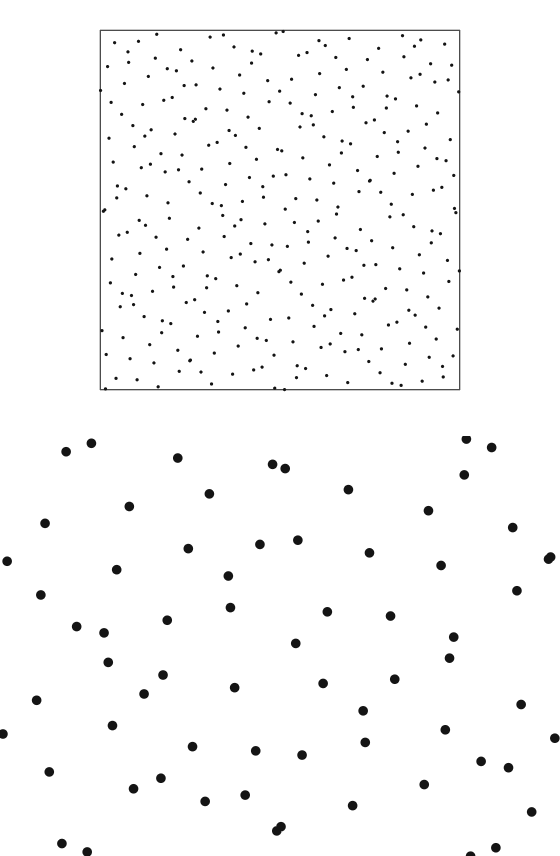
Top: the whole. Bottom: its middle third, enlarged.
Write a Shadertoy shader that draws this pattern.

```glsl
// Scrambled Sobol sample points drawn as small dark dots inside a thin square frame.

#define POINT_COUNT 320
#define SCRAMBLE uvec2(0x5A3C96E1u, 0xC71D2B85u)
#define HALF_SIDE 0.428      // half the frame side, in canvas heights
#define LINE_WIDTH 0.0022
#define DOT_RADIUS 0.0038
#define PAPER vec3(1.0)
#define DOT_INK vec3(0.08)
#define LINE_INK vec3(0.0)

// Signed distance to an axis-aligned square centred on the origin.
float squareDistance(vec2 p, float halfSide) {
    vec2 q = abs(p) - halfSide;
    return length(max(q, 0.0)) + min(max(q.x, q.y), 0.0);
}

// Distance to the nearest sample, walking the sequence in Gray code order.
float nearestSample(vec2 p) {
    uvec2 bits = SCRAMBLE;
    float nearest = 1e3;
    for (int i = 1; i <= POINT_COUNT; i++) {
        vec2 unit = vec2(bits) / 4294967296.0;
        vec2 offset = p - (2.0 * unit - 1.0) * HALF_SIDE;
        nearest = min(nearest, dot(offset, offset));

        // Direction numbers for the lowest set bit of the index.
        uvec2 direction = uvec2(0x80000000u);
        for (int n = i; (n & 1) == 0; n >>= 1) {
            direction = uvec2(direction.x >> 1, direction.y ^ (direction.y >> 1));
        }
        bits ^= direction;
    }
    return sqrt(nearest);
}

// Fraction of a pixel covered by a shape at the given signed distance.
float coverage(float signedDistance) {
    return clamp(0.5 - signedDistance * iResolution.y, 0.0, 1.0);
}

void mainImage(out vec4 fragColor, in vec2 fragCoord) {
    vec2 p = (fragCoord - 0.5 * iResolution.xy) / iResolution.y;
    float frame = squareDistance(p, HALF_SIDE);
    vec3 color = mix(PAPER, LINE_INK, coverage(abs(frame) - 0.5 * LINE_WIDTH));

    // Dots may overhang the frame by a radius; skip the empty margin.
    if (frame < 2.0 * DOT_RADIUS + 1.0 / iResolution.y) {
        color = mix(color, DOT_INK, coverage(nearestSample(p) - DOT_RADIUS));
    }
    fragColor = vec4(color, 1.0);
}
```
